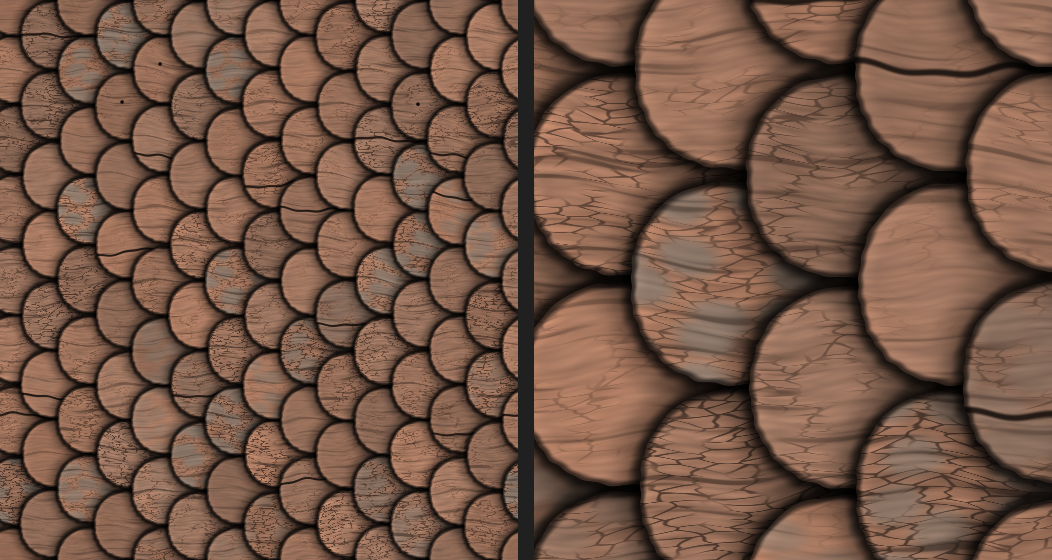
Left: the whole. Right: its middle third, enlarged.
Give the GLSL for this texture, as a Shadertoy shader.

```glsl
const float COLS = 14.0, ROWS = 8.0;
const vec2 CELL = vec2(1.058, 2.0);      // cell size, in half-row units
const float PHASE = 0.49;                // column offset of the first tip
const float RADIUS = 0.965;
const float ROUNDNESS = 2.2;             // 2 is a circle, more is squarer
const float JITTER = 0.10;
const float RIM = 0.07;
const float CONTACT = 0.14, SOFT = 0.52; // shadow widths
const vec3 GAP = vec3(0.10, 0.07, 0.055);
const vec3 BROWN = vec3(0.565, 0.425, 0.35);
const vec3 RUST = vec3(0.63, 0.445, 0.35);
const vec3 GREY = vec3(0.50, 0.46, 0.42);
const vec3 CRACK = vec3(0.20, 0.145, 0.115);

vec4 hash4(vec2 p) {
    vec4 q = fract(p.xyxy * vec4(0.1031, 0.1030, 0.0973, 0.1099));
    q += dot(q, q.wzxy + 33.33);
    return fract((q.xxyz + q.yzzw) * q.zywx);
}

// Distances to the nearest and second nearest cell point
vec2 cellular(vec2 p) {
    vec2 cell = floor(p), f = p - cell, nearest = vec2(9.0);
    for (int y = -1; y <= 1; y++)
    for (int x = -1; x <= 1; x++) {
        vec2 o = vec2(x, y);
        float d = length(o + hash4(cell + o).xy - f);
        nearest = d < nearest.x ? vec2(d, nearest.x) : vec2(nearest.x, min(nearest.y, d));
    }
    return nearest;
}

// Half disc pointing left, continued as a straight board to the right
float scaleDistance(vec2 p, float seed) {
    vec2 a = abs(vec2(min(p.x, 0.0), p.y)) + 1e-4;
    float r = pow(pow(a.x, ROUNDNESS) + pow(a.y, ROUNDNESS), 1.0 / ROUNDNESS);
    float chips = sin(p.y * 11.0 + seed) * sin(p.y * 23.0 - p.x * 17.0 + seed * 2.0);
    return r - RADIUS + 0.012 * chips;
}

vec3 wood(vec2 p, vec4 look, vec4 damage) {
    float seed = 30.0 * look.z;
    float y = p.y + p.x * 0.22 * (look.w - 0.5)
            + 0.05 * sin(2.1 * p.x + seed) + 0.025 * sin(4.7 * p.x + 3.0 * p.y + seed);
    vec2 q = vec2(p.x, y) + seed;

    // Layered grain
    float grain = 0.0, freq = 14.0;
    for (int i = 0; i < 4; i++) {
        float bend = 1.8 * sin(1.4 * p.x + 0.37 * freq * y + seed * float(i + 1));
        grain += 0.25 * sin(freq * y + bend + seed);
        freq *= 1.6;
    }
    float fibre = cellular(q * vec2(2.2, 15.0)).x;
    float patches = cellular(q * vec2(1.5, 2.3) + 7.0).x;

    vec3 col = mix(BROWN, RUST, clamp(0.9 * look.x + 0.5 * (patches - 0.5), 0.0, 1.0));
    col *= 0.93 + 0.17 * look.y;
    float roughness = mix(0.5, 1.2, damage.x);
    col *= 1.0 + roughness * (0.10 * grain - 0.20 * (fibre - 0.45));

    // Bleached areas on a few boards
    float bleach = smoothstep(0.72, 1.0, damage.y) * (1.0 - smoothstep(0.25, 0.6, patches));
    col = mix(col, GREY * (1.0 + 0.15 * grain), 0.75 * bleach);

    // Dark grain furrows and broken crackle
    float furrow = smoothstep(0.30, 0.75, -grain);
    vec2 c = cellular(q * vec2(3.2, 12.0) + 0.3 * grain);
    float crackle = 1.0 - smoothstep(0.03, 0.17, c.y - c.x);
    float worn = smoothstep(0.30, 0.65, patches + 0.35 * (damage.x - 0.5));
    col = mix(col, CRACK, 0.40 * furrow * roughness);
    col = mix(col, CRACK, 0.75 * crackle * worn * damage.x);

    // Occasional long split and nail hole
    float split = abs(y - 1.2 * (damage.z - 0.5) + 0.02 * sin(9.0 * p.x));
    col = mix(col, CRACK * 0.7, step(0.86, damage.w) * (1.0 - smoothstep(0.01, 0.05, split)));
    float hole = length(p - vec2(-0.2, 0.2 * look.x));
    return mix(col, GAP * 0.6, step(0.985, look.w) * (1.0 - smoothstep(0.03, 0.07, hole)));
}

void mainImage(out vec4 fragColor, in vec2 fragCoord) {
    vec2 grid = fragCoord / iResolution.xy * vec2(COLS, ROWS) - vec2(PHASE, 0.0);
    float pixel = CELL.y * ROWS / iResolution.y;
    float firstCol = floor(grid.x);
    vec3 col = GAP;

    // Stack columns from left to right, each one shading those beneath
    for (int k = -2; k <= 1; k++) {
        float column = firstCol + float(k);
        float stagger = 0.5 * (1.0 - mod(column, 2.0));
        float firstRow = floor(grid.y - stagger);
        for (int j = 0; j <= 1; j++) {
            float row = firstRow + float(j);
            vec2 id = mod(vec2(column, row), vec2(COLS, ROWS));
            vec4 look = hash4(id + 3.7), damage = hash4(id + 51.3);
            vec2 p = (grid - vec2(column, row + stagger)) * CELL - vec2(CELL.x, 0.0);
            p += JITTER * (vec2(look.z, damage.z) - 0.5);
            float d = scaleDistance(p, 30.0 * look.w);

            float soft = 1.0 - smoothstep(0.0, SOFT, d);
            col *= 1.0 - 0.42 * soft * soft;
            col *= 1.0 - 0.72 * (1.0 - smoothstep(0.0, CONTACT, d));

            float cover = 1.0 - smoothstep(-0.6 * pixel, 0.6 * pixel, d);
            if (cover > 0.0) {
                float inner = smoothstep(0.01, RIM, -d);
                float bevel = inner * (1.0 - smoothstep(RIM, 0.2, -d));
                vec3 board = wood(p, look, damage) * (1.0 + 0.06 * bevel);
                col = mix(col, board * mix(0.36, 1.0, inner), cover);
            }
        }
    }
    fragColor = vec4(col, 1.0);
}
```
